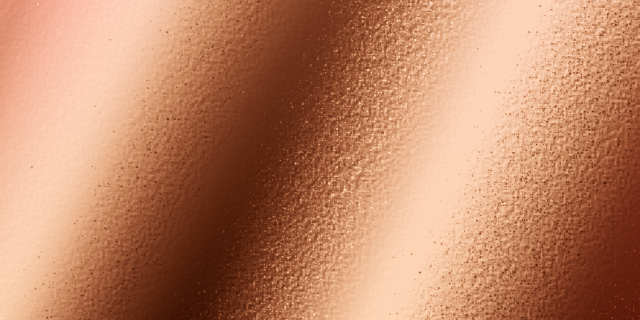
This texture is drawn by a Shadertoy shader. Its source:

```glsl
const float SLANT = 0.46;
const float FIRST_KNOT = -0.6;
const float KNOT_STEP = 0.2;

// Brightness across the slanted bands, at evenly spaced knots
const float BAND_TONE[15] = float[15](
    0.50, 0.70, 0.92, 0.97, 0.68, 0.37, 0.20, 0.52,
    0.83, 1.01, 0.84, 0.60, 0.36, 0.30, 0.28);

// Copper ramp from deep shadow to highlight
const vec3 COPPER[7] = vec3[7](
    vec3(0.22, 0.06, 0.01), vec3(0.34, 0.13, 0.05), vec3(0.45, 0.21, 0.11),
    vec3(0.60, 0.33, 0.20), vec3(0.77, 0.51, 0.35), vec3(0.91, 0.69, 0.53),
    vec3(0.99, 0.83, 0.70));

float hash(vec2 p) {
    vec3 q = fract(vec3(p.xyx) * 0.1031);
    q += dot(q, q.yzx + 33.33);
    return fract((q.x + q.y) * q.z);
}

float valueNoise(vec2 p) {
    vec2 cell = floor(p);
    vec2 f = fract(p);
    f = f * f * (3.0 - 2.0 * f);
    float low = mix(hash(cell), hash(cell + vec2(1.0, 0.0)), f.x);
    float high = mix(hash(cell + vec2(0.0, 1.0)), hash(cell + 1.0), f.x);
    return mix(low, high, f.y);
}

// Catmull-Rom interpolation of the band knots
float bandTone(float s) {
    float k = clamp((s - FIRST_KNOT) / KNOT_STEP, 1.0, 12.99);
    int i = int(k);
    float t = fract(k);
    float a = BAND_TONE[i - 1], b = BAND_TONE[i];
    float c = BAND_TONE[i + 1], d = BAND_TONE[i + 2];
    return b + 0.5 * t * (c - a + t * (2.0 * a - 5.0 * b + 4.0 * c - d
        + t * (3.0 * (b - c) + d - a)));
}

vec3 copperRamp(float tone) {
    float k = clamp(tone, 0.0, 1.0) * 5.999;
    int i = int(k);
    return mix(COPPER[i], COPPER[i + 1], fract(k));
}

// Soft window rising over a..b and falling over c..d
float window(float x, float a, float b, float c, float d) {
    return smoothstep(a, b, x) * (1.0 - smoothstep(c, d, x));
}

// Embossed relief lit from the upper left
float relief(vec2 p, float scale) {
    vec2 q = p * scale;
    vec2 light = vec2(-0.45, 0.5);
    return valueNoise(q - light) - valueNoise(q + light);
}

// Randomly placed round flecks, one candidate in each cell
float flecks(vec2 p, float scale, float density, float pixel) {
    vec2 q = p * scale;
    vec2 cell = floor(q);
    vec2 centre = 0.3 + 0.4 * vec2(hash(cell + 17.0), hash(cell + 51.0));
    float radius = mix(0.12, 0.32, hash(cell + 83.0));
    float edge = 0.7 * pixel * scale;
    float d = length(fract(q) - centre) - radius;
    return step(hash(cell), density) * (1.0 - smoothstep(-edge, edge, d));
}

void mainImage(out vec4 fragColor, in vec2 fragCoord) {
    vec2 p = fragCoord / iResolution.y;
    float pixel = 1.0 / iResolution.y;
    float s = p.x - SLANT * p.y;

    // Broad metallic bands, with deeper shadows towards the bottom
    float tone = bandTone(s);
    tone += 0.4 * (p.y - 0.5) * max(1.0 - tone, 0.0);

    // Fine leathery grain, strongest on the slopes of the bands
    float rough = 0.025
        + 0.075 * window(s, 0.05, 0.25, 0.32, 0.50)
        + 0.17 * window(s, 0.56, 0.80, 0.88, 1.12)
        + 0.15 * window(s, 1.20, 1.45, 1.60, 1.90);
    float grain = relief(p, 125.0) + 0.6 * relief(p + 3.7, 210.0);
    tone += rough * grain;

    // Bright and dark flecks at several sizes
    float brightDensity = 0.20 * window(s, 0.52, 0.76, 0.82, 1.06)
        + 0.10 * smoothstep(1.80, 1.98, s);
    float darkDensity = 0.16 * window(s, 1.18, 1.42, 1.52, 1.80)
        + 0.035 * window(s, 0.02, 0.20, 0.30, 0.46);
    for (int i = 0; i < 3; i++) {
        float layer = float(i);
        float scale = 85.0 + 38.0 * layer;
        vec2 offset = vec2(5.3, 9.1) * layer;
        tone += 0.23 * flecks(p + offset, scale, brightDensity, pixel);
        tone -= 0.24 * flecks(p + offset + 13.0, scale, darkDensity, pixel);
    }

    // Copper colour with a coral upper left and a red lower right
    vec3 colour = copperRamp(tone);
    float coral = (1.0 - smoothstep(-0.45, 0.15, s)) * p.y;
    float ember = smoothstep(1.55, 2.0, s);
    colour += coral * vec3(0.04, -0.04, 0.01);
    colour.b += 0.03 * p.y * smoothstep(0.7, 1.0, tone);
    colour *= mix(vec3(1.0), vec3(1.05, 0.78, 0.78), ember);

    fragColor = vec4(clamp(colour, 0.0, 1.0), 1.0);
}
```
